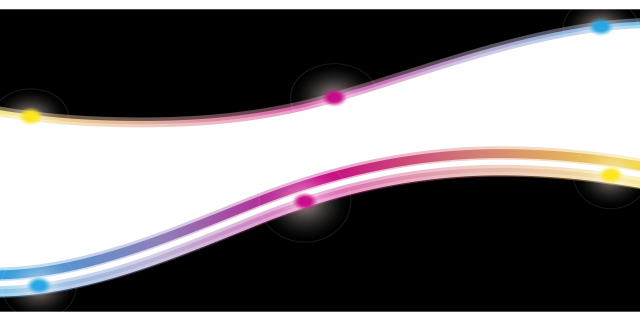
Give the GLSL for this background, as a Shadertoy shader.

```glsl
// Two glossy rainbow ribbons framing a white wave on black, lit by soft coloured sparks.

// Cubic through two knots; each knot is (x, height, slope).
float hermite(float x, vec3 a, vec3 b) {
    float w = b.x - a.x, t = (x - a.x) / w, s = 1.0 - t;
    return s * s * ((1.0 + 2.0 * t) * a.y + t * w * a.z)
         + t * t * ((3.0 - 2.0 * t) * b.y - s * w * b.z);
}

// Top edge of the upper ribbon
float upperEdge(float x) {
    vec3 dip = vec3(0.443, 0.633, 0.0), rise = vec3(1.042, 0.711, 0.295);
    if (x < dip.x) return hermite(x, vec3(0.0, 0.667, -0.17), dip);
    if (x < rise.x) return hermite(x, dip, rise);
    return hermite(x, rise, vec3(2.0, 0.943, 0.04));
}

// Top edge of the lower ribbon
float lowerEdge(float x) {
    vec3 rise = vec3(0.781, 0.385, 0.40), crest = vec3(1.5625, 0.543, 0.0);
    if (x < rise.x) return hermite(x, vec3(0.0, 0.164, 0.02), rise);
    if (x < crest.x) return hermite(x, rise, crest);
    return hermite(x, crest, vec3(2.0, 0.505, -0.17));
}

// Blue, lilac, magenta, salmon, yellow from left to right
vec3 ribbonColor(float x) {
    vec3 c = mix(vec3(0.20, 0.62, 0.86), vec3(0.56, 0.50, 0.73), clamp(x * 2.0, 0.0, 1.0));
    c = mix(c, vec3(0.77, 0.02, 0.51), clamp(x * 2.0 - 1.0, 0.0, 1.0));
    c = mix(c, vec3(0.83, 0.51, 0.45), clamp(x * 2.0 - 2.0, 0.0, 1.0));
    return mix(c, vec3(0.95, 0.85, 0.29), clamp(x * 2.0 - 3.0, 0.0, 1.0));
}

// Antialiased step at zero
float cover(float d) {
    return clamp(d * iResolution.y + 0.5, 0.0, 1.0);
}

// Halo with a faint rim, then a blurred coloured core
vec3 addSpark(vec3 col, vec2 offset, vec2 radius, vec3 tint) {
    float r = length(offset / radius);
    float halo = 0.65 * pow(max(1.0 - r, 0.0), 1.7);
    float rim = 0.10 * cover(0.0015 - abs(r - 1.0) * radius.y);
    vec3 light = vec3(1.0, 0.92, 0.90) * halo + rim;
    col = 1.0 - (1.0 - col) * (1.0 - light);
    float core = 1.0 - smoothstep(0.45, 1.3, length(offset / vec2(0.034, 0.024)));
    return mix(col, tint, 0.95 * core);
}

void mainImage(out vec4 fragColor, in vec2 fragCoord) {
    vec2 p = fragCoord / iResolution.xy * vec2(2.0, 1.0);
    const float h = 0.002;
    vec3 white = vec3(1.0), col = vec3(0.0);

    // Upper ribbon: smoky rim, mid tone, pale rim, then white below
    float slope = (upperEdge(p.x + h) - upperEdge(p.x - h)) / (2.0 * h);
    float depth = (upperEdge(p.x) - p.y) / sqrt(1.0 + slope * slope);
    vec3 tint = ribbonColor(2.0 - p.x);
    col = mix(col, mix(vec3(0.30, 0.27, 0.27), tint, 0.22), cover(depth));
    col = mix(col, mix(tint, white, 0.32), cover(depth - 0.011));
    col = mix(col, mix(tint, white, 0.58), cover(depth - 0.021));
    col = mix(col, white, cover(depth - 0.031));

    // Lower ribbon: bold stripe, white gap, pale stripes, then black below
    slope = (lowerEdge(p.x + h) - lowerEdge(p.x - h)) / (2.0 * h);
    depth = (lowerEdge(p.x) - p.y) / sqrt(1.0 + slope * slope);
    tint = ribbonColor(p.x);
    col = mix(col, mix(tint, white, 0.62), cover(depth));
    col = mix(col, tint, cover(depth - 0.009));
    col = mix(col, mix(tint, white, 0.65), cover(depth - 0.037));
    col = mix(col, white, cover(depth - 0.042));
    col = mix(col, mix(tint, white, 0.62), cover(depth - 0.058));
    col = mix(col, mix(tint, white, 0.40), cover(depth - 0.068));
    col = mix(col, mix(tint, white, 0.55), cover(depth - 0.081));
    col = mix(col, tint * 0.45, cover(depth - 0.091));
    col = mix(col, vec3(0.0), cover(depth - 0.095));

    // Three sparks on each ribbon, in mirrored colour order
    vec3 sparkTint[3] = vec3[3](vec3(0.13, 0.64, 0.89), vec3(0.78, 0.02, 0.52), vec3(0.98, 0.90, 0.10));
    vec3 upperX = vec3(0.096, 1.045, 1.878), lowerX = vec3(0.122, 0.953, 1.909);
    for (int i = 0; i < 3; i++) {
        float middle = i == 1 ? 1.0 : 0.0;
        vec2 a = vec2(upperX[i], upperEdge(upperX[i]) - 0.017);
        vec2 b = vec2(lowerX[i], lowerEdge(lowerX[i]) - 0.066 - 0.010 * middle);
        col = addSpark(col, p - a, vec2(0.117, 0.086) + vec2(0.020) * middle, sparkTint[2 - i]);
        col = addSpark(col, p - b, vec2(0.117, 0.105) + vec2(0.026, 0.022) * middle, sparkTint[i]);
    }

    // White margins along the top and bottom
    col = mix(col, white, max(cover(p.y - 0.971), cover(0.026 - p.y)));
    fragColor = vec4(col, 1.0);
}
```
